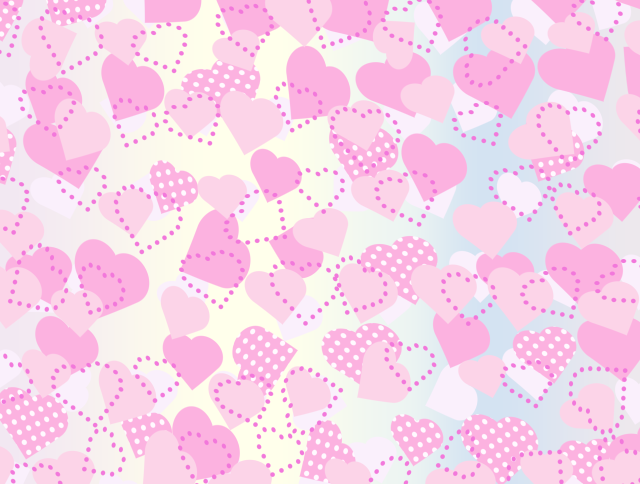
Reproduce this pattern procedurally as a Shadertoy shader.

```glsl
const float LOBE_RADIUS = 0.35355;
const float LOBE_ARC = 1.11072;
const float HALF_OUTLINE = 1.81783;
const vec2 LOBE_CENTER = vec2(0.25, 0.75);

float hash(vec2 p, float seed) {
    return fract(sin(dot(p, vec2(127.1, 311.7)) + seed * 74.7) * 43758.5453);
}

float fill(float d, float px) {
    return 1.0 - smoothstep(-px, px, d);
}

vec2 rotate(vec2 p, float a) {
    float c = cos(a), s = sin(a);
    return vec2(c * p.x - s * p.y, s * p.x + c * p.y);
}

// Unit heart with its tip at the origin
float heartDistance(vec2 p) {
    p.x = abs(p.x);
    if (p.x + p.y > 1.0) return length(p - LOBE_CENTER) - LOBE_RADIUS;
    vec2 toNotch = p - vec2(0.0, 1.0);
    vec2 toSide = p - 0.5 * max(p.x + p.y, 0.0);
    return sqrt(min(dot(toNotch, toNotch), dot(toSide, toSide))) * sign(p.x - p.y);
}

// Point on the right half of the outline, s runs from notch to tip
vec2 outlinePoint(float s) {
    if (s > LOBE_ARC) return vec2((HALF_OUTLINE - s) * 0.70711);
    float a = 2.35619 - s / LOBE_RADIUS;
    return LOBE_CENTER + LOBE_RADIUS * vec2(cos(a), sin(a));
}

// Distance to the nearest of evenly spaced beads on the outline
float beadDistance(vec2 p, float gap) {
    p.x = abs(p.x);
    float stepLength = HALF_OUTLINE / floor(HALF_OUTLINE / gap + 0.5);
    vec2 q = p - LOBE_CENTER;
    float s = p.x + p.y > 1.0
        ? (2.35619 - atan(q.y, q.x)) * LOBE_RADIUS
        : HALF_OUTLINE - (p.x + p.y) * 0.70711;
    s = floor(clamp(s, 0.0, HALF_OUTLINE) / stepLength + 0.5) * stepLength;
    return min(length(p - outlinePoint(s)), length(p - vec2(0.0, 1.0)));
}

// Heart space of one grid cell in xy, heart size in z
vec3 placeHeart(vec2 p, vec2 id, float cell, vec2 sizes, float seed) {
    vec2 jitter = vec2(hash(id, seed), hash(id, seed + 1.0)) - 0.5;
    vec2 center = (id + 0.5 + 0.5 * jitter) * cell;
    center.x += 0.5 * cell * mod(id.y, 2.0);
    float size = mix(sizes.x, sizes.y, hash(id, seed + 2.0));
    float swing = hash(id, seed + 3.0) < 0.76 ? 1.1 : 4.8;
    float angle = (hash(id, seed + 4.0) - 0.5) * swing;
    vec2 q = rotate(p - center, angle) / size + vec2(0.0, 0.55);
    q.x += 0.13 * (q.y * q.y - 0.4);
    return vec3(q, size);
}

// White polka dots on a diagonal grid
float polkaDots(vec2 p, float px) {
    float pitch = 0.0222;
    vec2 q = rotate(p, 0.95);
    q = (fract(q / pitch) - 0.5) * pitch;
    return fill(length(q) - 0.0054, px);
}

vec3 paintHearts(vec3 color, vec2 p, float cell, vec2 sizes, float seed,
                 vec3 ink, float dottedShare, float px) {
    vec2 base = floor(p / cell);
    for (int j = -1; j <= 1; j++)
    for (int i = -2; i <= 1; i++) {
        vec2 id = base + vec2(i, j);
        vec3 h = placeHeart(p, id, cell, sizes, seed);
        vec3 paint = ink;
        if (hash(id, seed + 5.0) < dottedShare)
            paint = mix(ink, vec3(1.0, 0.98, 1.0), polkaDots(h.xy * h.z, px));
        color = mix(color, paint, fill(heartDistance(h.xy) * h.z, px));
    }
    return color;
}

vec3 paintBeads(vec3 color, vec2 p, float cell, vec2 sizes, float seed,
                vec3 ink, float px) {
    vec2 base = floor(p / cell);
    float d = 1.0;
    for (int j = -1; j <= 1; j++)
    for (int i = -2; i <= 1; i++) {
        vec3 h = placeHeart(p, base + vec2(i, j), cell, sizes, seed);
        d = min(d, beadDistance(h.xy, 0.0195 / h.z) * h.z);
    }
    return mix(color, ink, fill(d - 0.0047, px));
}

// Soft horizontal sweep: lilac, cream, mint, blue, grey lilac
vec3 backdrop(float x) {
    vec3 c = mix(vec3(0.95, 0.91, 0.95), vec3(1.0, 1.0, 0.92), smoothstep(0.0, 0.36, x));
    c = mix(c, vec3(0.93, 0.96, 0.95), smoothstep(0.42, 0.64, x));
    c = mix(c, vec3(0.83, 0.89, 0.95), smoothstep(0.62, 0.76, x));
    return mix(c, vec3(0.93, 0.91, 0.93), smoothstep(0.76, 1.0, x));
}

void mainImage(out vec4 fragColor, in vec2 fragCoord) {
    vec2 p = fragCoord / iResolution.y;
    float px = 0.75 / iResolution.y;
    vec3 pale = vec3(0.98, 0.94, 0.99);
    vec3 pink = vec3(0.99, 0.70, 0.88);
    vec3 blush = vec3(0.99, 0.83, 0.91);
    vec3 orchid = vec3(0.95, 0.47, 0.86);

    // Layers from back to front
    vec3 color = backdrop(fragCoord.x / iResolution.x);
    color = paintHearts(color, p + vec2(0.05, 0.09), 0.19, vec2(0.075, 0.105), 11.0, pale, 0.0, px);
    color = paintHearts(color, p + 0.02, 0.188, vec2(0.09, 0.14), 23.0, pink, 0.3, px);
    color = paintHearts(color, p + vec2(0.11, 0.1), 0.188, vec2(0.08, 0.118), 37.0, blush, 0.0, px);
    color = paintBeads(color, p + vec2(0.03, 0.06), 0.18, vec2(0.075, 0.115), 53.0, orchid, px);
    fragColor = vec4(color, 1.0);
}
```
